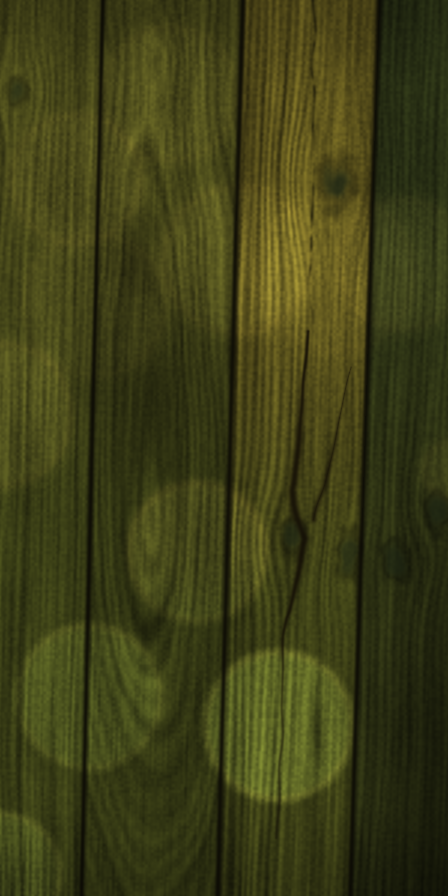
Reproduce this texture procedurally as a WebGL 2 fragment shader.

```glsl
#version 300 es
precision highp float;
// Leaning mossy wooden planks with knots and cracks, lit by soft round bokeh discs.
uniform vec2 u_resolution;
out vec4 fragColor;

float hash(vec2 p) {
    vec3 q = fract(p.xyx * vec3(0.1031, 0.103, 0.0973));
    q += dot(q, q.yzx + 33.33);
    return fract((q.x + q.y) * q.z);
}

float noise(vec2 p) {
    vec2 i = floor(p), f = fract(p);
    f = f * f * (3.0 - 2.0 * f);
    return mix(mix(hash(i), hash(i + vec2(1, 0)), f.x),
               mix(hash(i + vec2(0, 1)), hash(i + vec2(1, 1)), f.x), f.y);
}

float segment(vec2 p, vec2 a, vec2 b) {
    vec2 d = b - a;
    return length(p - a - d * clamp(dot(p - a, d) / dot(d, d), 0.0, 1.0));
}

// Soft elliptical spot: 1 at the centre, fading outwards
float spot(vec2 p, vec2 centre, vec2 radius) {
    vec2 d = (p - centre) / radius;
    return exp(-dot(d, d));
}

// Bokeh: centre, radius, strength
const vec4 DISCS[12] = vec4[](
    vec4(0.20, 0.445, 0.165, 0.50), vec4(0.622, 0.38, 0.170, 0.85),
    vec4(0.44, 0.768, 0.160, 0.46), vec4(0.00, 1.075, 0.165, 0.40),
    vec4(0.17, 1.60, 0.150, 0.32), vec4(0.00, 0.05, 0.140, 0.62),
    vec4(0.38, 1.79, 0.155, 0.24), vec4(0.53, 1.42, 0.170, 0.34),
    vec4(0.75, 1.39, 0.180, 0.18), vec4(0.21, 1.32, 0.165, 0.20),
    vec4(0.90, 1.41, 0.150, 0.26), vec4(1.01, 0.95, 0.070, 0.30));

// Knots: centre, radii
const vec4 KNOTS[6] = vec4[](
    vec4(0.757, 1.59, 0.034, 0.058), vec4(0.780, 0.765, 0.026, 0.050),
    vec4(0.652, 0.800, 0.028, 0.042), vec4(0.885, 0.750, 0.030, 0.038),
    vec4(0.040, 1.80, 0.022, 0.030), vec4(0.975, 0.860, 0.024, 0.045));

const vec2 CRACK[6] = vec2[](vec2(0.682, 1.26), vec2(0.672, 1.10), vec2(0.651, 0.906),
    vec2(0.682, 0.797), vec2(0.638, 0.62), vec2(0.618, 0.13));

void main() {
    vec2 p = gl_FragCoord.xy / u_resolution * vec2(1.0, 2.0);
    float x = p.x - (p.y - 1.0) * (0.021 + 0.014 * p.x);
    float plank = step(0.2055, x) + step(0.5135, x) + step(0.8135, x);

    // Grain coordinate, bent around the knots
    float grain = x + 0.018 * (noise(vec2(x * 6.0 + plank * 9.0, p.y * 3.0)) - 0.5);
    float knotShade = 0.0;
    float knotRing = 0.0;
    for (int i = 0; i < 6; i++) {
        vec4 k = KNOTS[i];
        vec2 d = (p - k.xy) / k.zw;
        grain -= (p.x - k.x) * 0.85 * exp(-dot(d, d) * 0.14);
        float r = length(d) + 0.7 * (noise(p * 40.0) - 0.5);
        knotShade += (1.0 - smoothstep(0.3, 1.15, r)) * (i == 0 ? 1.0 : 0.75);
        knotRing += exp(-pow((r - 1.0) * 3.5, 2.0));
    }

    // Long nested arches on the second plank
    float arches = 0.0;
    if (plank == 1.0) {
        vec2 d = p - vec2(0.335, 0.88);
        d.y *= d.y > 0.0 ? 0.08 : 0.207;
        d += 0.022 * (vec2(noise(p * vec2(9.0, 4.0)), noise(p * vec2(7.0, 5.0) + 8.0)) - 0.5);
        float r = length(d);
        grain = r * 1.05 + 0.03 * smoothstep(1.2, 1.7, p.y) * noise(p * vec2(11.0, 8.0));
        arches = exp(-pow((r - 0.058) / 0.008, 2.0)) + 0.7 * exp(-pow((r - 0.108) / 0.006, 2.0));
        arches *= smoothstep(1.1, 0.75, p.y);
    }

    // Growth rings and fibres
    float wobble = noise(vec2(grain * 25.0, p.y * 1.5) + plank * 17.0);
    float lines = 0.5 + 0.5 * sin(grain * 340.0 + wobble * 5.0);
    float regular = plank == 2.0 ? 1.0 - 0.6 * smoothstep(0.62, 0.70, x) : 0.5;
    float rings = noise(vec2(grain * 62.0, p.y * 1.2 + plank * 31.0));
    float fibre = noise(vec2(x * 170.0, p.y * 9.0));
    float speckle = noise(p * 150.0);
    float tone = 0.84 + 0.30 * (rings - 0.5) + 0.30 * regular * (lines - 0.5)
        + 0.20 * (fibre - 0.5) + 0.16 * (speckle - 0.5) + 0.16 * (noise(p * vec2(9.0, 5.0)) - 0.5);
    tone *= 1.0 - 0.28 * arches;

    // Wood colour: green below, ochre towards the top of the third plank
    float height = smoothstep(0.7, 1.7, p.y);
    vec3 wood = mix(vec3(0.255, 0.275, 0.095), vec3(0.325, 0.325, 0.115), height);
    if (plank == 2.0) {
        wood = mix(vec3(0.28, 0.295, 0.10), vec3(0.45, 0.405, 0.135), smoothstep(0.6, 1.4, p.y));
        wood *= 1.0 - 0.15 * smoothstep(0.62, 0.54, x);
    }
    if (plank == 3.0) wood = mix(vec3(0.205, 0.225, 0.085), vec3(0.20, 0.235, 0.10), height);
    wood *= 1.0 - 0.28 * spot(p, vec2(0.34, 1.13), vec2(0.15, 0.26));
    wood *= 1.0 - 0.35 * spot(p, vec2(0.30, 1.41), vec2(0.04, 0.08));

    // Bokeh light with a thin warm rim
    vec3 glow = vec3(0.0);
    for (int i = 0; i < 12; i++) {
        vec4 b = DISCS[i];
        float d = length(p - b.xy) - b.z;
        float edge = 0.014 + 0.022 * smoothstep(0.6, 1.2, b.y);
        vec3 tint = mix(vec3(0.185, 0.215, 0.085), vec3(0.22, 0.20, 0.08), smoothstep(0.5, 0.8, p.y));
        glow += b.w * tint * (1.0 - smoothstep(-edge, edge, d));
        glow += b.w * vec3(0.05, 0.028, 0.012) * exp(-pow((d + 0.007) / 0.010, 2.0));
    }
    vec3 color = (wood + glow) * tone;

    // Knots, the dark streak and branching cracks
    color = mix(color, vec3(0.10, 0.135, 0.075), clamp(knotShade, 0.0, 1.0) * 0.8);
    color *= 1.0 - 0.25 * clamp(knotRing, 0.0, 1.0);
    color *= 1.0 - 0.42 * spot(p, vec2(0.707, 0.36), vec2(0.013, 0.075));
    vec2 q = p + vec2(0.012 * (noise(vec2(p.y * 14.0, 3.0)) - 0.5), 0.0);
    float crack = segment(q, vec2(0.780, 1.18), vec2(0.705, 0.84)) + 0.003;
    for (int i = 0; i < 5; i++) crack = min(crack, segment(q, CRACK[i], CRACK[i + 1]));
    float width = 0.0035 + 0.006 * spot(p, vec2(0.66, 0.88), vec2(0.2, 0.22));
    float depth = 0.45 + 0.4 * smoothstep(0.35, 0.7, p.y);
    color = mix(color, vec3(0.075, 0.055, 0.02), depth * exp(-pow(crack / width, 2.0)));
    float vein = exp(-pow((q.x - 0.695 - 0.012 * (p.y - 1.5)) / 0.004, 2.0)) * smoothstep(1.2, 1.4, p.y);
    color *= 1.0 - 0.55 * vein * noise(vec2(4.0, p.y * 60.0));

    // Seams between planks, with a lit edge on the right
    vec3 offset = x - vec3(0.2055, 0.5135, 0.8135);
    vec3 gap = exp(-pow(offset / vec3(0.0055, 0.0065, 0.0065), vec3(2.0)));
    vec3 lit = exp(-pow((offset - 0.014) / 0.006, vec3(2.0)));
    vec3 shade = exp(-abs(offset) / 0.014);
    color *= 1.0 + 0.18 * dot(lit, vec3(0.6, 1.0, 0.5));
    color *= 1.0 - 0.25 * max(shade.x, max(shade.y, shade.z));
    color = mix(color, vec3(0.05, 0.045, 0.018), 0.88 * max(gap.x, max(gap.y, gap.z)));

    // Darkening towards the borders and the lower right corner
    color *= 1.0 - 0.5 * smoothstep(0.75, 1.05, p.x) * (1.0 - smoothstep(0.2, 1.1, p.y));
    color *= 1.0 - 0.2 * smoothstep(1.8, 2.0, p.y);
    color *= 1.0 - 0.2 * smoothstep(0.25, 0.0, p.y);
    fragColor = vec4(color, 1.0);
}
```
